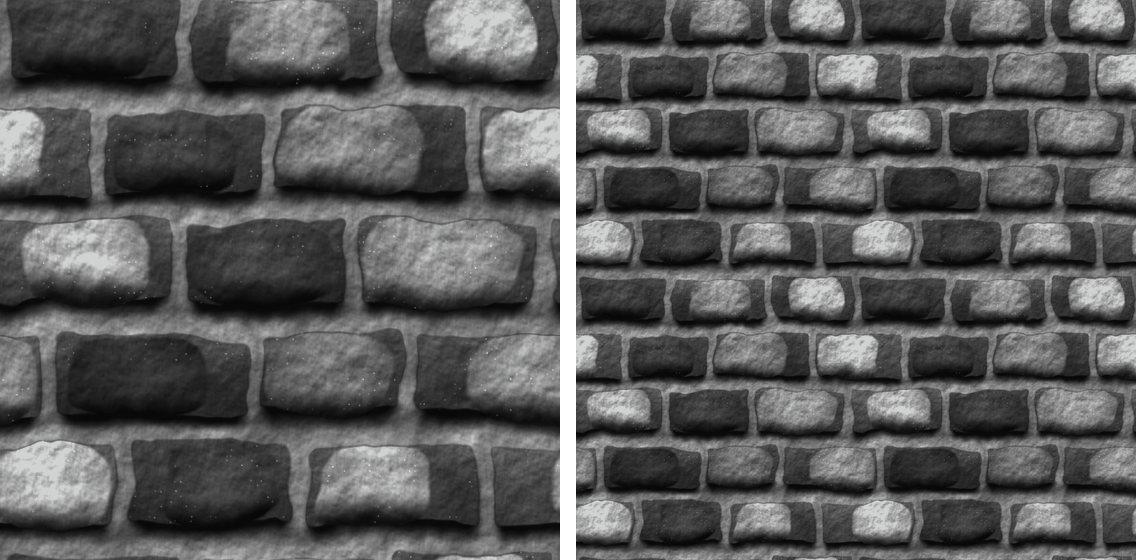
Left: one tile. Right: repeated 2 by 2.
Reproduce this texture procedurally as a three.js fragment shader.

```glsl
// Rough stone wall: five staggered courses of three hewn blocks in grey mortar.
// Each block is a dark flat face with a bulging boss, lit from above, and throws
// a soft shadow below. All noise lattices wrap, so the square tiles.
varying vec2 vUv;

const float COLS = 3.0;
const float ROWS = 5.0;
const float JOINT = 0.015;        // half width of an upright joint
const float HALF_HEIGHT = 0.067;  // half height of a low block
const float SOFT = 0.0035;        // edge softness

float hash(vec2 p) {
  vec3 q = fract(vec3(p.xyx) * vec3(0.1031, 0.1030, 0.0973));
  q += dot(q, q.yzx + 33.33);
  return fract((q.x + q.y) * q.z);
}

// Value noise on a lattice of "cells" that repeats over the unit square
float noise(vec2 uv, float cells) {
  vec2 p = uv * cells;
  vec2 i = floor(p);
  vec2 f = p - i;
  f = f * f * (3.0 - 2.0 * f);
  vec2 a = mod(i, cells);
  vec2 b = mod(i + 1.0, cells);
  float salt = cells * 1.7;
  return mix(mix(hash(a + salt), hash(vec2(b.x, a.y) + salt), f.x),
             mix(hash(vec2(a.x, b.y) + salt), hash(b + salt), f.x), f.y);
}

float fbm(vec2 uv, float cells) {
  float sum = 0.0;
  float amp = 0.5;
  for (int i = 0; i < 4; i++) {
    sum += amp * noise(uv, cells);
    cells *= 2.0;
    amp *= 0.55;
  }
  return sum;
}

// Brightness change of the surface grain under light from above
float relief(vec2 uv, float cells) {
  vec2 d = vec2(0.08, 0.14) / cells;
  return fbm(uv + d, cells) - fbm(uv - d, cells);
}

// Sparse round specks, at most one in each lattice cell
float speckle(vec2 uv, float cells) {
  vec2 cell = mod(floor(uv * cells), cells);
  vec2 spot = 0.3 + 0.4 * vec2(hash(cell + 4.0), hash(cell + 91.0));
  float dotMask = 1.0 - smoothstep(0.08, 0.28, length(fract(uv * cells) - spot));
  return dotMask * smoothstep(0.8, 1.0, hash(cell + 37.0));
}

float roundBox(vec2 p, vec2 halfSize, float radius) {
  vec2 q = abs(p) - halfSize + radius;
  return length(max(q, 0.0)) + min(max(q.x, q.y), 0.0) - radius;
}

float jointShift(vec2 id) {
  return 0.2 * (hash(id + 11.0) - 0.5);
}

// Tone (x) and coverage (y) of a block: flat face, then the boss on top of it
vec2 block(vec2 p, vec2 halfSize, vec2 id, float grain, float rough, float blotch) {
  float inside = 1.0 - smoothstep(-SOFT, SOFT, roundBox(p, halfSize, 0.012));
  float face = 0.19 + 0.025 * id.x + 0.05 * hash(id + 3.0);
  face *= (1.0 - 0.3 * p.y / halfSize.y) * (0.6 + 0.8 * blotch) * (1.0 + 0.9 * grain);

  // The first block of a course stays dark, the last is the palest
  float pale = min(id.x, 1.0);
  vec2 radius = halfSize * vec2(mix(0.68, 0.97, hash(id + 5.0)), 1.02 + 0.12 * pale);
  vec2 center = vec2((hash(id + 7.0) * 2.0 - 1.0) * (halfSize.x - radius.x), 0.004);
  vec2 q = (p - center) / radius;
  q.x += 0.12 * (hash(id + 13.0) - 0.5) * q.y;
  vec2 cube = pow(abs(q), vec2(3.2));
  float edge = pow(cube.x + cube.y, 0.3125);
  float peak = mix(0.25, 0.60, pale) + 0.14 * max(id.x - 1.0, 0.0);
  peak += 0.14 * (hash(id + 9.0) - 0.5) * pale;
  peak *= 1.0 - 0.25 * max(1.0 - abs(id.y - 3.0), 0.0);
  float lit = mix(0.1, 1.0, 1.0 - smoothstep(0.1, 1.05, q.y + 0.7 * (blotch - 0.5)));
  lit *= 1.0 - 0.3 * edge * edge * smoothstep(-0.7, 0.4, abs(q.x) + q.y);
  float boss = peak * lit * (0.76 + 0.48 * blotch) * (1.0 + 0.75 * grain + 0.9 * rough);
  float bossMask = 1.0 - smoothstep(0.93, 1.01, edge);
  return vec2(mix(face, boss, bossMask), max(inside, bossMask));
}

void main() {
  vec2 g = vec2(vUv.x, 1.0 - vUv.y);  // y runs down the wall
  float grain = relief(g, 60.0);
  float rough = relief(g, 22.0);
  float blotch = fbm(g, 13.0);

  // Uneven outlines
  vec2 wobble = vec2(noise(g, 14.0), noise(g + 0.37, 13.0)) - 0.5;
  vec2 chips = vec2(noise(g, 45.0), noise(g + 0.21, 50.0)) - 0.5;
  vec2 w = g + 0.022 * wobble + 0.006 * chips;

  float ledge = 0.0;
  float shadow = 0.0;
  vec2 stone = vec2(0.0);
  for (int j = -1; j <= 1; j++) {
    float row = floor(g.y * ROWS) + float(j);
    float r = mod(row, ROWS);
    float shift = fract(0.07 + 0.4 * r);
    for (int i = -1; i <= 1; i++) {
      float col = floor(g.x * COLS - shift) + float(i);
      vec2 id = vec2(mod(col, COLS), r);
      vec2 nextId = vec2(mod(col + 1.0, COLS), r);
      float left = (col + shift + jointShift(id)) / COLS;
      float right = (col + 1.0 + shift + jointShift(nextId)) / COLS;
      float drop = 0.34 + 0.06 * (hash(id + 2.0) - 0.5);
      vec2 p = w - vec2(0.5 * (left + right), (row + drop) / ROWS);
      p.y += 0.05 * (hash(id + 17.0) - 0.5) * p.x;
      float tall = HALF_HEIGHT + 0.009 * hash(id + 19.0);
      vec2 halfSize = vec2(0.5 * (right - left) - JOINT, tall);

      float above = roundBox(p + vec2(0.0, 0.010), halfSize, 0.012);
      float below = roundBox(p - vec2(0.0, 0.022), halfSize - vec2(0.008, 0.006), 0.02);
      ledge = max(ledge, 1.0 - smoothstep(0.0, 0.04, above));
      shadow = max(shadow, 1.0 - smoothstep(-0.010, 0.022, below));
      vec2 s = block(p, halfSize, id, grain, rough, blotch);
      stone = vec2(mix(stone.x, s.x, s.y), max(stone.y, s.y));
    }
  }

  // Mortar is palest on the ledge over a block and dark in the shadow under one
  float mortar = mix(0.30, 0.51, ledge) * (0.6 + 0.8 * blotch);
  mortar *= (1.0 + 0.7 * grain + 0.5 * rough) * (1.0 - 0.92 * shadow);

  float specks = speckle(g, 110.0) * smoothstep(0.4, 0.75, noise(g, 19.0));
  float tone = mix(mortar, stone.x + 0.25 * specks, stone.y);
  tone = clamp(tone, 0.03, 0.82);
  gl_FragColor = vec4(vec3(tone, tone * 1.002, tone * 1.003), 1.0);
}
```
